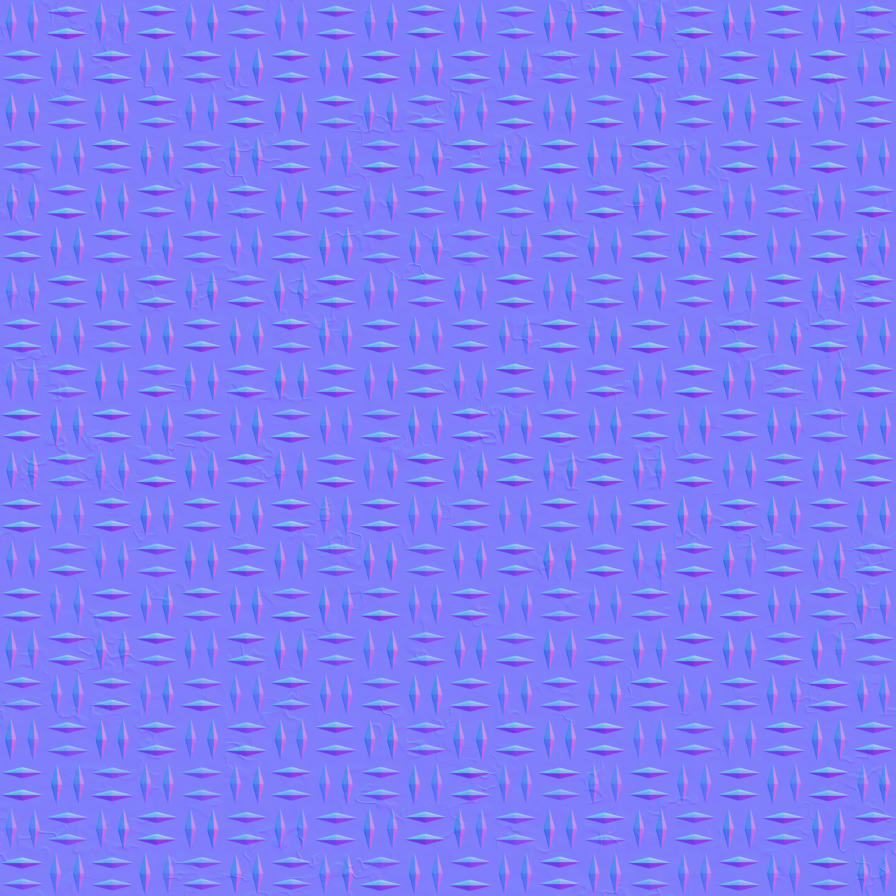
Give the GLSL for this texture map, as a Shadertoy shader.

```glsl
// Tangent-space normal map of worn tread plate: a 20 by 20 checkerboard of paired,
// pointed bars, alternately lying and upright. A height field of faceted bars,
// creases and grain is differentiated and packed into colour.

const float CELLS = 20.0;

float hash(vec2 p) {
    vec3 q = fract(vec3(p.xyx) * 0.1031);
    q += dot(q, q.yzx + 33.33);
    return fract((q.x + q.y) * q.z);
}

// Value noise that wraps after a whole number of lattice steps.
float wrapNoise(vec2 p, float period) {
    vec2 i = floor(p), f = p - i;
    f = f * f * f * (f * (f * 6.0 - 15.0) + 10.0);
    vec2 a = mod(i, period), b = mod(i + 1.0, period);
    return mix(mix(hash(a), hash(vec2(b.x, a.y)), f.x),
               mix(hash(vec2(a.x, b.y)), hash(b), f.x), f.y);
}

// Two raised bars in each cell, turned a quarter in every other cell.
float barHeight(vec2 p) {
    vec2 cell = floor(p), local = p - cell - 0.5;
    bool upright = mod(cell.x + cell.y, 2.0) > 0.5;
    vec2 axis = upright ? local.yx : local;
    float side = axis.y < 0.0 ? -1.0 : 1.0;
    vec2 id = mod(cell, CELLS) * 3.0 + side + 7.0;
    float vary = hash(id), wear = hash(id + 71.0);

    // Full, pointed outline with a slight bulge at the middle.
    float along = min(abs(axis.x + 0.02 * (wear - 0.5)) / (0.45 + 0.03 * vary), 1.0);
    float halfWidth = 0.1 * (1.0 - pow(along, 1.5)) + 0.022 * max(0.0, 1.0 - along / 0.4);
    float across = axis.y - 0.25 * side + 0.03 * (vary - 0.5);
    float low = halfWidth + across, high = halfWidth - across;

    // Upright bars lean right; lying bars have a steep upper rim.
    float roof = upright
        ? min(min(0.65 * low, 0.33 * low + 0.09 * halfWidth), 0.66 * high)
        : min(0.54 * low, min(0.85 * high, 0.35 * high + 0.18 * halfWidth));
    return max(roof, 0.0) * (0.8 + 0.45 * wear);
}

// Soft dents and fine grain everywhere, short creases in scattered patches.
float wearHeight(vec2 p) {
    float dents = wrapNoise(p * 2.0 + 5.0, CELLS * 2.0);
    float grain = wrapNoise(p * 6.0, CELLS * 6.0);
    float bend = wrapNoise(p * 3.0 + 0.6 * grain, CELLS * 3.0);
    float crease = 1.0 - smoothstep(0.0, 0.2, abs(bend - 0.5));
    float patches = smoothstep(0.5, 0.9, wrapNoise(p * 1.5, CELLS * 1.5));
    return 0.006 * dents + 0.002 * grain + 0.007 * crease * patches;
}

float plateHeight(vec2 p) {
    return barHeight(p) + wearHeight(p);
}

vec3 plateNormal(vec2 p) {
    vec2 e = vec2(0.012, 0.0);
    vec2 slope = vec2(plateHeight(p + e.xy) - plateHeight(p - e.xy),
                      plateHeight(p + e.yx) - plateHeight(p - e.yx)) / (2.0 * e.x);
    return normalize(vec3(-slope, 1.0));
}

void mainImage(out vec4 fragColor, in vec2 fragCoord) {
    // Average four samples per pixel for smooth edges.
    vec3 normal = vec3(0.0);
    for (int i = 0; i < 4; i++) {
        vec2 offset = vec2(i % 2, i / 2) * 0.5 - 0.25;
        normal += plateNormal((fragCoord + offset) / iResolution.xy * CELLS);
    }
    vec3 color = 0.5 + 0.5 * normal / 4.0;
    fragColor = vec4(color * vec3(1.0, 0.99, 0.99), 1.0);
}
```
